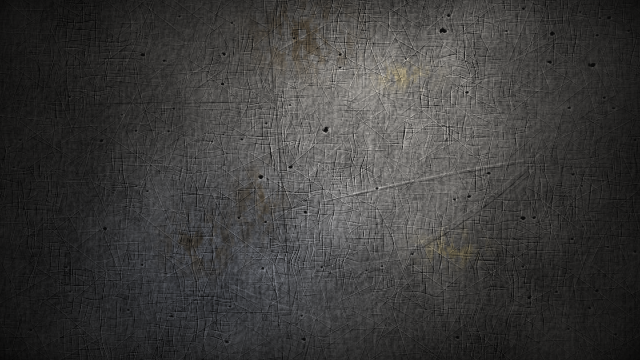
Write a WebGL 2 fragment shader that draws this texture.

```glsl
#version 300 es
precision highp float;

uniform vec2 u_resolution;
out vec4 fragColor;

float hash(vec2 p) {
    return fract(sin(dot(p, vec2(127.1, 311.7))) * 43758.5453);
}

float noise(vec2 p) {
    vec2 i = floor(p), f = fract(p);
    f = f * f * (3.0 - 2.0 * f);
    return mix(mix(hash(i), hash(i + vec2(1, 0)), f.x),
               mix(hash(i + vec2(0, 1)), hash(i + 1.0), f.x), f.y);
}

float fbm(vec2 p) {
    float sum = 0.0, amp = 0.5;
    for (int i = 0; i < 5; i++) {
        sum += amp * noise(p);
        p = p * 2.03 + 17.3;
        amp *= 0.5;
    }
    return sum;
}

vec2 rotate(vec2 p, float angle) {
    float c = cos(angle), s = sin(angle);
    return vec2(c * p.x - s * p.y, s * p.x + c * p.y);
}

float glow(vec2 p, vec2 center, vec2 radius) {
    vec2 d = (p - center) / radius;
    return exp(-dot(d, d));
}

// One random upright groove per cell: dark cut, lit rim
float grooves(vec2 p, vec2 grid, float seed, float px) {
    vec2 q = p * grid;
    float column = floor(q.x);
    q.y += 7.0 * hash(vec2(column, seed));
    vec2 id = vec2(column, floor(q.y)) + seed * 13.7;
    vec2 f = fract(q);
    float x = mix(0.3, 0.7, hash(id)) + (f.y - 0.5) * 0.8 * (hash(id + 3.1) - 0.5);
    float reach = mix(0.12, 0.5, hash(id + 5.7));
    float ends = 1.0 - smoothstep(reach * 0.4, reach, abs(f.y - 0.5));
    float width = max(mix(0.0007, 0.0016, hash(id + 9.2)), 0.42 * px);
    float d = (f.x - x) / grid.x / width;
    float profile = 0.75 * exp(-(d - 1.9) * (d - 1.9)) - exp(-d * d);
    return profile * ends * hash(id + 1.9);
}

// Long bowed line from a to b, broken up by noise
float scratch(vec2 p, vec2 a, vec2 b, float bow, float px) {
    vec2 dir = normalize(b - a), q = p - a;
    float t = dot(q, dir) / length(b - a);
    float d = dot(q, vec2(-dir.y, dir.x)) - bow * 4.0 * t * (1.0 - t);
    d += 0.003 * (noise(vec2(t * 22.0, a.x * 40.0)) - 0.5);
    float ends = smoothstep(0.0, 0.12, t) * (1.0 - smoothstep(0.85, 1.0, t));
    float wear = 0.25 + 0.75 * noise(vec2(t * 50.0, a.y * 31.0));
    d /= max(0.0018, 0.5 * px);
    return exp(-d * d) * ends * wear;
}

// Ragged hole: x is the dark hollow, y the lit rim
vec2 pit(vec2 p, vec2 center, float radius, float px) {
    vec2 d = p - center;
    float edge = length(d * vec2(1, 1.25)) - radius * (0.5 + 0.9 * noise(p * 170.0));
    float hollow = 1.0 - smoothstep(-px, px, edge);
    float rim = exp(-pow(edge / (1.3 * px + 0.001), 2.0)) * step(d.y, d.x * 0.4);
    return vec2(hollow, rim * (1.0 - hollow));
}

vec2 scatteredPits(vec2 p, float cells, float chance, float px) {
    vec2 id = floor(p * cells), key = id + cells;
    vec2 offset = 0.2 + 0.6 * vec2(hash(key + 4.3), hash(key + 8.9));
    float radius = mix(0.003, 0.007, pow(hash(key + 2.7), 3.0));
    return pit(p, (id + offset) / cells, radius, px) * step(hash(key), chance);
}

void main() {
    float px = 1.0 / u_resolution.y;
    vec2 p = gl_FragCoord.xy * px;
    p.x *= 1.7778 / (u_resolution.x * px);

    // Broad light and vignette
    float light = 0.142 + 0.27 * glow(p, vec2(0.98, 0.57), vec2(0.47, 0.43))
                + 0.15 * glow(p, vec2(1.18, 0.92), vec2(0.36, 0.27))
                + 0.07 * glow(p, vec2(0.58, 0.24), vec2(0.36, 0.24));
    vec2 side = abs(p / vec2(0.889, 0.5) - 1.0);
    light *= 1.0 - 0.42 * pow(side.x, 4.0) - 0.26 * pow(side.y, 6.0);

    // Worn patches, broken grain, embossed speckle
    float patches = fbm(p * 5.0 + 3.0);
    vec2 warped = p + 0.016 * vec2(noise(p * 19.0), noise(p * 19.0 + 50.0));
    vec2 bump = warped * vec2(150, 95);
    float relief = 0.9 * (patches - 0.48) + 0.42 * (noise(p * 270.0) - 0.5);
    relief += 0.3 * (noise(warped * vec2(200, 28)) - 0.5);
    relief += 0.2 * (noise(warped * vec2(38, 190) + 40.0) - 0.5);
    relief += 0.32 * (noise(bump + vec2(0.6, -0.5)) - noise(bump));

    // Mostly upright grooves, fewer level ones, slanted hairlines
    float worn = 0.35 + 1.1 * smoothstep(0.3, 0.65, fbm(p * vec2(9, 6) + 8.0));
    for (int i = 0; i < 5; i++) {
        float k = float(i);
        vec2 grid = vec2(22.0 + 8.0 * k, 2.6 + 1.9 * k);
        float tilt = 0.22 * (hash(vec2(k, 2)) - 0.5);
        float slant = 0.35 + 0.6 * k + 0.3 * hash(vec2(k, 7));
        relief += 0.5 * worn * grooves(rotate(warped, tilt), grid, k + 1.0, px);
        relief += 0.36 * worn * grooves(rotate(warped, 1.57 + 0.5 * tilt), grid, k + 21.0, px);
        relief -= 0.42 * grooves(rotate(p, slant), vec2(17, 2.6), k + 41.0, px);
        relief += 0.4 * grooves(rotate(p, -slant), vec2(28, 5), k + 61.0, px);
    }

    // Long pale scratches
    float pale = scratch(p, vec2(0.76, 0.405), vec2(1.52, 0.565), 0.012, px);
    pale += 0.6 * scratch(p, vec2(1.12, 0.3), vec2(1.56, 0.63), -0.02, px);
    pale += 0.6 * scratch(p, vec2(0.82, 0.47), vec2(1.05, 0.68), 0.01, px);
    pale += 0.6 * scratch(p, vec2(0.62, 0.22), vec2(0.97, 0.09), -0.008, px);
    pale += 0.4 * scratch(p, vec2(0.48, 0.18), vec2(1.15, 0.3), -0.015, px);
    pale += 0.7 * glow(p, vec2(1.025, 0.61), vec2(0.012, 0.035)) * patches;

    // Long dark cuts
    float cut = scratch(p, vec2(0.73, 1.06), vec2(0.81, 0.05), 0.008, px);
    cut += 0.8 * scratch(p, vec2(0.7, 0.395), vec2(1.5, 0.555), 0.008, px);
    cut += 0.9 * scratch(p, vec2(1.14, 0.295), vec2(1.5, 0.56), -0.018, px);
    cut += 0.7 * scratch(p, vec2(0.2, 0.71), vec2(0.8, 0.715), 0.002, px);
    cut += 0.7 * scratch(p, vec2(1.6, 0.66), vec2(1.72, 0.74), 0.004, px);

    // Rust and ochre stains
    float blotch = smoothstep(0.35, 0.65, fbm(warped * vec2(60, 32)));
    float rust = glow(p, vec2(0.84, 0.9), vec2(0.13, 0.09))
               + glow(p, vec2(0.56, 0.32), vec2(0.1, 0.08))
               + glow(p, vec2(0.72, 0.44), vec2(0.06, 0.08));
    float ochre = glow(p, vec2(1.26, 0.305), vec2(0.09, 0.05))
                + 0.8 * glow(p, vec2(1.12, 0.79), vec2(0.08, 0.035));
    rust = min(rust, 1.0) * blotch;
    ochre *= blotch;

    // Scattered pits and larger hollows
    vec2 holes = scatteredPits(p, 9.0, 0.32, px) + scatteredPits(p, 14.0, 0.12, px);
    holes += pit(p, vec2(0.905, 0.639), 0.009, px) + pit(p, vec2(1.231, 0.915), 0.009, px);
    holes += pit(p, vec2(1.646, 0.819), 0.009, px);
    holes = min(holes, 1.0);

    // Metal colour
    float tone = light * clamp(1.03 + 0.75 * relief, 0.3, 1.7);
    tone *= (1.0 - 0.6 * min(cut, 1.0)) * (1.0 - 0.3 * rust);
    tone += light * (0.6 * pale + 0.5 * holes.y);
    float cool = glow(p, vec2(0.55, 0.22), vec2(0.45, 0.3));
    vec3 color = tone * mix(vec3(1.02, 1, 0.97), vec3(0.96, 0.99, 1.06), cool);
    color *= mix(vec3(1), vec3(1.1, 0.99, 0.82), rust);
    color *= mix(vec3(1), vec3(1.32, 1.24, 0.98), ochre);
    color = mix(color, vec3(0.025), 0.92 * holes.x);
    fragColor = vec4(clamp(color, 0.0, 1.0), 1.0);
}
```
